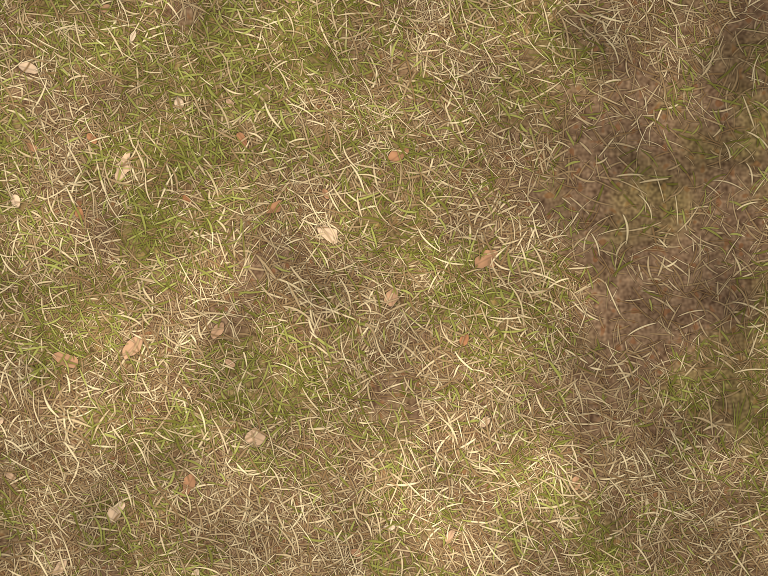
This texture is drawn by a Shadertoy shader. Its source:

```glsl
// Sparse spring lawn: straw and green grass blades over bare soil, with a few fallen leaves.

const vec3 SOIL_DARK   = vec3(0.36, 0.25, 0.17);
const vec3 SOIL_LIGHT  = vec3(0.66, 0.54, 0.40);
const vec3 SOIL_BARE   = vec3(0.50, 0.40, 0.31);
const vec3 LITTER      = vec3(0.50, 0.31, 0.18);
const vec3 MOSS        = vec3(0.50, 0.45, 0.23);
const vec3 STRAW_DARK  = vec3(0.51, 0.39, 0.25);
const vec3 STRAW_LIGHT = vec3(0.92, 0.83, 0.64);
const vec3 GREEN_DARK  = vec3(0.40, 0.38, 0.15);
const vec3 GREEN_LIGHT = vec3(0.66, 0.65, 0.34);
const vec3 LEAF_PALE   = vec3(0.84, 0.73, 0.59);
const vec3 LEAF_BROWN  = vec3(0.60, 0.40, 0.26);

const vec2 BLADE_CELL = vec2(0.050, 0.019);
const float LEAF_CELL = 0.105;
const int LAYERS = 16;
const int LEAF_LAYER = 12;

vec4 hash4(vec3 p) {
    vec4 q = fract(p.xyzx * vec4(0.1031, 0.1030, 0.0973, 0.1099));
    q += dot(q, q.wzxy + 33.33);
    return fract((q.xxyz + q.yzzw) * q.zywx);
}

float gradientDot(vec2 cell, vec2 offset) {
    return dot(hash4(vec3(cell, 7.0)).xy * 2.0 - 1.0, offset);
}

// Gradient noise, roughly -0.7 to 0.7
float noise(vec2 p) {
    vec2 i = floor(p), f = p - i;
    vec2 u = f * f * (3.0 - 2.0 * f);
    vec2 e = vec2(0.0, 1.0);
    float low  = mix(gradientDot(i, f), gradientDot(i + e.yx, f - e.yx), u.x);
    float high = mix(gradientDot(i + e.xy, f - e.xy), gradientDot(i + e.yy, f - e.yy), u.x);
    return mix(low, high, u.y);
}

vec2 rotate(vec2 p, float a) {
    float c = cos(a), s = sin(a);
    return vec2(c * p.x + s * p.y, c * p.y - s * p.x);
}

// Worn ground: a broad area at the upper right plus small gaps
float bareness(vec2 p) {
    vec2 d = (p - vec2(1.17, 0.66)) / vec2(0.30, 0.48);
    float ragged = 0.7 * noise(p * 5.0) + 0.6 * noise(p * 13.0);
    float worn = 1.0 - smoothstep(0.3, 1.25, length(d) + ragged);
    float gaps = smoothstep(0.1, 0.45, noise(p * 8.0 + 20.0));
    return clamp(0.78 * worn + 0.55 * gaps, 0.0, 0.82);
}

float greenShare(vec2 p) {
    float corner = 1.0 - smoothstep(0.1, 0.85, length(p - vec2(0.15, 0.95)));
    float patches = 0.7 * noise(p * 5.0 + 40.0) + 0.5 * noise(p * 14.0 + 30.0);
    return clamp(0.22 + 0.22 * corner + patches, 0.04, 0.75);
}

// One layer of bent, tapering blades that lie near a common direction
vec3 addBlades(vec3 col, vec2 p, float layer, float bare, float green, float px) {
    vec2 q = rotate(p, layer * 2.4 + 0.6) + layer * vec2(0.137, 0.219);
    vec2 corner = floor(q / BLADE_CELL - 0.5);
    for (int k = 0; k < 4; k++) {
        vec2 cell = corner + vec2(k & 1, k >> 1);
        vec4 h = hash4(vec3(cell, layer + 11.0));
        if (h.z < bare) continue;
        vec4 g = fract(h * 37.7 + h.wzyx * 11.3);
        vec2 r = q - (cell + 0.2 + 0.6 * h.xy) * BLADE_CELL;
        float isGreen = step(g.x, green);
        float len = mix(0.010, 0.034, g.y) * (1.0 - 0.25 * isGreen);
        float t = r.x / len;
        if (abs(t) > 1.05) continue;
        float lean = 0.5 * (g.z - 0.5);
        float bend = 0.45 * (g.w - 0.5);
        float slope = lean + 2.0 * bend * t;
        float width = mix(0.0007, 0.0017, fract(h.w * 7.3)) * (1.0 + 0.2 * isGreen);
        float side = (r.y - lean * r.x - bend * len * (t * t - 0.4)) * inversesqrt(1.0 + slope * slope);
        float ends = 1.0 - smoothstep(0.88, 1.05, abs(t));
        float d = abs(side) - width * (1.0 - 0.6 * t * t);
        float shade = ends * (1.0 - smoothstep(0.0, 0.0028, d));
        float cover = ends * (1.0 - smoothstep(-0.6 * px, 0.6 * px, d));
        float tone = pow(h.w, 1.2) * mix(0.6, 1.0, min(layer / float(LEAF_LAYER), 1.0));
        vec3 blade = mix(mix(STRAW_DARK, STRAW_LIGHT, tone), mix(GREEN_DARK, GREEN_LIGHT, tone), isGreen);
        col = mix(col * (1.0 - 0.17 * shade), blade, cover * 0.95);
    }
    return col;
}

vec3 addLeaves(vec3 col, vec2 p, float px) {
    vec2 corner = floor(p / LEAF_CELL - 0.5);
    for (int k = 0; k < 4; k++) {
        vec2 cell = corner + vec2(k & 1, k >> 1);
        vec4 a = hash4(vec3(cell, 3.0));
        vec4 b = hash4(vec3(cell, 5.0));
        vec2 centre = (cell + a.xy) * LEAF_CELL;
        float size = mix(0.010, 0.026, b.x * b.x);
        bool absent = a.z > mix(0.40, 0.08, smoothstep(0.3, 0.9, centre.x));
        if (absent || length(p - centre) > size * 1.8) continue;
        vec2 q = rotate(p - centre, 6.2832 * a.w);
        float ripple = noise(q * 70.0 + cell);
        float d = length(q * vec2(1.0, mix(1.2, 2.3, b.y))) - size * (1.0 + 0.7 * ripple);
        float vein = 1.0 - smoothstep(0.0, 1.5 * px, abs(q.y));
        vec3 leaf = mix(LEAF_BROWN, LEAF_PALE, b.z) * (1.0 + 0.25 * ripple - 0.12 * vein);
        col *= 1.0 - 0.3 * (1.0 - smoothstep(0.0, 0.005, d));
        col = mix(col, leaf, 1.0 - smoothstep(-px, px, d));
    }
    return col;
}

vec3 soil(vec2 p, float bare, float green) {
    float crumbs = noise(p * 75.0 + 9.0);
    float grain = 0.5 + 0.45 * noise(p * 30.0) + 0.55 * crumbs + 0.7 * noise(p * 170.0);
    vec3 col = mix(SOIL_DARK, SOIL_LIGHT, clamp(grain, 0.0, 1.0));
    col = mix(col, SOIL_BARE * (0.68 + 0.64 * grain), 0.6 * bare);
    col = mix(col, LITTER, 0.6 * smoothstep(0.15, 0.4, crumbs));
    return mix(col, MOSS * (0.65 + 0.7 * grain), 0.5 * smoothstep(0.15, 0.6, green));
}

void mainImage(out vec4 fragColor, in vec2 fragCoord) {
    vec2 p = fragCoord / iResolution.y;
    float px = 1.0 / iResolution.y;
    float bare = bareness(p), green = greenShare(p);
    vec2 flow = p + 0.025 * vec2(noise(p * 7.0 + 60.0), noise(p * 7.0 + 80.0));
    vec3 col = soil(p, bare, green);
    for (int i = 0; i < LAYERS; i++) {
        if (i == LEAF_LAYER) col = addLeaves(col, p, px);
        col = addBlades(col, flow, float(i), bare, green, px);
    }
    // Broad light: brightest near the middle, dimmer at the edges and on worn ground
    vec2 fromCentre = p - vec2(0.56, 0.43);
    float light = 1.23 - 0.28 * dot(fromCentre, fromCentre) - 0.18 * bare;
    col *= light + 0.30 * noise(p * 3.2) + 0.30 * noise(p * 9.0 + 15.0);
    fragColor = vec4(clamp(col, 0.0, 1.0), 1.0);
}
```
